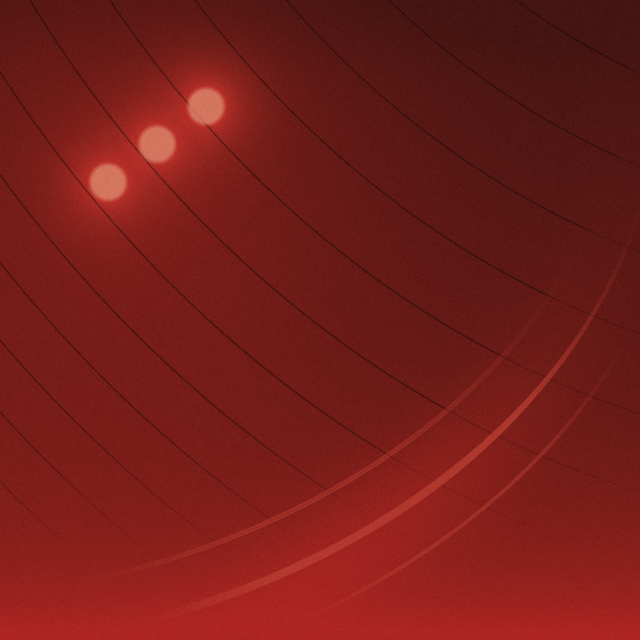
This background is drawn by a Shadertoy shader. Its source:

```glsl
// Grainy dark red backdrop with three glowing discs, fine dark curves and sweeping light arcs.

const vec3 DARK_RED    = vec3(0.27, 0.080, 0.066);
const vec3 BRIGHT_RED  = vec3(0.66, 0.142, 0.125);
const vec3 HALO_RED    = vec3(0.78, 0.200, 0.170);
const vec3 DISC_COLOR  = vec3(0.83, 0.460, 0.370);
const vec3 ARC_COLOR   = vec3(0.72, 0.240, 0.190);
const vec3 GROOVE_TINT = vec3(0.50, 0.600, 0.550);

const vec2  DISC_MIDDLE = vec2(0.2455, 0.7745);
const vec2  DISC_STEP   = vec2(0.0765, 0.0592);
const float DISC_RADIUS = 0.0285;

// Ellipses: centre x, centre y, squared x scale, radius
const vec4 MAIN_ARC  = vec4(-0.1706, 0.8698, 0.55, 0.8900);
const vec4 INNER_ARC = vec4(-0.1927, 0.9219, 0.54, 0.8637);
const vec4 OUTER_ARC = vec4(-0.2552, 0.8047, 0.49, 0.9267);

const vec2  GROOVE_CENTER  = vec2(1.4193, 2.1719);
const float GROOVE_SCALE   = 1.4;
const float GROOVE_START   = 1.882;
const float GROOVE_SPACING = 0.4256;
const float GROOVE_WIDTH   = 0.0007;
const float GRAIN_CELLS    = 512.0;
const float GRAIN_AMOUNT   = 0.030;

float hash(vec2 p) {
    vec3 q = fract(vec3(p.xyx) * 0.1031);
    q += dot(q, q.yzx + 33.33);
    return fract((q.x + q.y) * q.z);
}

float gaussian(float d, float width) {
    return exp(-d * d / (width * width));
}

// Approximate signed distance to an ellipse
float arcDistance(vec2 p, vec4 arc) {
    vec2 q = p - arc.xy;
    float level = sqrt(arc.z * q.x * q.x + q.y * q.y);
    return (level - arc.w) * level / length(vec2(arc.z * q.x, q.y));
}

float stroke(float d, float halfWidth, float pixel) {
    return 1.0 - smoothstep(halfWidth - 0.5 * pixel, halfWidth + pixel, abs(d));
}

// Fades in over x = a..b and out over x = c..d
float fadeSpan(float x, float a, float b, float c, float d) {
    return smoothstep(a, b, x) * (1.0 - smoothstep(c, d, x));
}

// Thin ribbon with brighter rims
float ribbon(float d, float halfWidth, float pixel) {
    float rim = stroke(abs(d) - halfWidth, 0.0006, pixel);
    return 0.4 * stroke(d, halfWidth, pixel) + 0.25 * rim;
}

// Nested dark curves, spaced evenly in squared radius
float grooves(vec2 p, float pixel) {
    vec2 q = p - GROOVE_CENTER;
    float level = GROOVE_SCALE * q.x * q.x + q.y * q.y;
    float index = (level - GROOVE_START) / GROOVE_SPACING;
    float slope = 2.0 * length(vec2(GROOVE_SCALE * q.x, q.y)) / GROOVE_SPACING;
    index += 0.11 * sin((index - 0.6) * 0.72);
    float d = (fract(index + 0.5) - 0.5) / slope;
    return stroke(d, GROOVE_WIDTH, pixel) * smoothstep(0.08, 0.38, p.y);
}

void mainImage(out vec4 fragColor, in vec2 fragCoord) {
    vec2 uv = fragCoord / iResolution.xy;
    float pixel = 1.0 / min(iResolution.x, iResolution.y);
    float mainDist = arcDistance(uv, MAIN_ARC);
    float innerDist = arcDistance(uv, INNER_ARC);
    float outerDist = arcDistance(uv, OUTER_ARC);

    // Backdrop gradient with broad glows
    float light = 0.05 + 0.51 * (1.0 - uv.y) + 0.54 * exp(-uv.y / 0.14);
    light += 0.16 * (0.5 - uv.x) * smoothstep(0.0, 0.5, uv.y);
    light -= 0.07 * smoothstep(0.85, 1.0, uv.y);
    light += 0.30 * gaussian(length(uv - DISC_MIDDLE), 0.33);
    light += 0.26 * gaussian(mainDist, 0.085) * gaussian(uv.x - 0.62, 0.27);
    vec3 color = mix(DARK_RED, BRIGHT_RED, clamp(light, 0.0, 1.05));

    // Glow around the row of discs
    vec2 toRow = uv - DISC_MIDDLE;
    float along = clamp(dot(toRow, DISC_STEP) / dot(DISC_STEP, DISC_STEP), -1.0, 1.0);
    float rowDist = length(toRow - along * DISC_STEP);
    color = mix(color, HALO_RED, 0.40 * gaussian(rowDist, 0.085));

    // Disc halos and faces
    float face = 0.0;
    for (int i = -1; i <= 1; i++) {
        float d = length(toRow - float(i) * DISC_STEP) - DISC_RADIUS;
        color = mix(color, HALO_RED, 0.75 * exp(-max(d, 0.0) / 0.021));
        face = max(face, 1.0 - smoothstep(-0.005, 0.005, d));
    }
    color = mix(color, DISC_COLOR, face);

    // Dark curves, weaker beyond the inner arc
    float groove = grooves(uv, pixel) * mix(0.8, 0.35, smoothstep(-0.01, 0.02, innerDist));
    color *= mix(vec3(1.0), GROOVE_TINT, groove * (1.0 - 0.8 * face));

    // Light arcs
    float mainWidth = 0.006 * mix(1.0, 0.4, smoothstep(0.65, 1.0, uv.x));
    float mainArc = 0.8 * stroke(mainDist, mainWidth, pixel) * fadeSpan(uv.x, 0.19, 0.46, 0.78, 1.03);
    float innerArc = ribbon(innerDist, 0.0030, pixel) * fadeSpan(uv.x, 0.08, 0.42, 0.55, 0.94);
    float outerArc = ribbon(outerDist, 0.0020, pixel) * fadeSpan(uv.x, 0.43, 0.65, 0.80, 1.0);
    color = mix(color, ARC_COLOR, max(mainArc, max(innerArc, outerArc)));

    // Fine grain
    float grain = hash(floor(uv * GRAIN_CELLS)) - 0.5;
    color += GRAIN_AMOUNT * grain * vec3(1.0, 0.6, 0.6);
    fragColor = vec4(clamp(color, 0.0, 1.0), 1.0);
}
```
